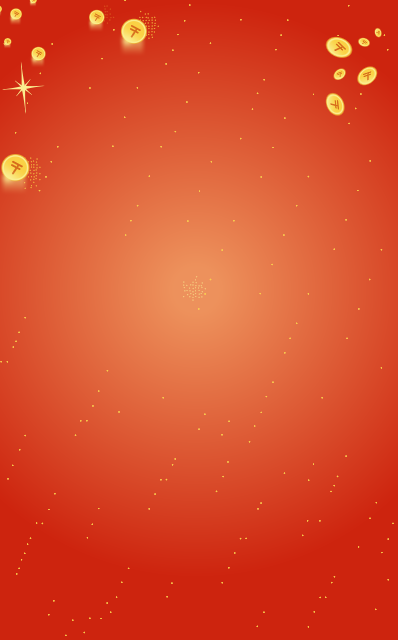
A WebGL 2 fragment shader for this background:

```glsl
#version 300 es
precision highp float;
// Festive red backdrop with a warm radial glow, falling gold coins with
// soft trails, a four-point sparkle and clusters of gold dust.
// Built from distance functions; lengths are fractions of canvas height.

uniform vec2 u_resolution;
out vec4 outColor;

const vec3 RED = vec3(0.805, 0.140, 0.055);
const vec3 PEACH = vec3(0.930, 0.570, 0.360);
const vec3 GOLD = vec3(0.98, 0.82, 0.27);
const vec3 PALE_GOLD = vec3(0.98, 0.93, 0.56);
const vec3 BRONZE = vec3(0.82, 0.36, 0.08);

const float ASPECT = 0.621;            // width of the layout
const vec2 GLOW_CENTER = vec2(0.306, 0.547);
const float GLOW_CORE = 0.035;
const float GLOW_RADIUS = 0.450;
const vec2 STAR_CENTER = vec2(0.0365, 0.863);
const float STAR_TILT = 0.09;
const float DUST_CELL = 0.0046;
const float DUST_DOT = 0.0010;
const float TILTED_SQUASH = 0.72;

// Falling coins: center x, center y, radius
const vec3 FALLING[8] = vec3[8](
  vec3(0.151, 0.973, 0.0120), vec3(0.209, 0.951, 0.0203),
  vec3(0.025, 0.978, 0.0092), vec3(0.060, 0.916, 0.0112),
  vec3(0.012, 0.935, 0.0057), vec3(0.024, 0.738, 0.0220),
  vec3(0.052, 1.000, 0.0055), vec3(-0.003, 0.986, 0.0060));

// Tilted coins: center x, center y, long radius, angle
const vec4 TILTED[6] = vec4[6](
  vec4(0.529, 0.926, 0.0212, -0.4), vec4(0.568, 0.934, 0.0092, -0.3),
  vec4(0.590, 0.949, 0.0072, -1.3), vec4(0.530, 0.884, 0.0105, 0.7),
  vec4(0.573, 0.8815, 0.0172, 0.7), vec4(0.523, 0.837, 0.0185, -1.1));

float hash(vec2 p) {
  return fract(sin(dot(p, vec2(127.1, 311.7))) * 43758.5453);
}

vec2 rotate(vec2 p, float a) {
  float c = cos(a), s = sin(a);
  return vec2(c * p.x + s * p.y, c * p.y - s * p.x);
}

// Edge coverage of a signed distance, one pixel wide
float cover(float d) {
  return clamp(0.5 - d * u_resolution.y, 0.0, 1.0);
}

float segment(vec2 p, vec2 a, vec2 b) {
  vec2 v = b - a;
  return length(p - a - v * clamp(dot(p - a, v) / dot(v, v), 0.0, 1.0));
}

// Coin of radius r: bronze edge, pale rim, gold face, abstract relief
vec3 drawCoin(vec3 color, vec2 p, float r, float squash) {
  vec2 q = vec2(p.x, p.y / squash);
  float d = (length(q) - r) * squash;
  vec3 face = mix(GOLD, PALE_GOLD, smoothstep(-0.2, 1.0, dot(q, vec2(-0.5, -0.7)) / r));
  face = mix(face, PALE_GOLD, cover(abs(d + 0.13 * r) - 0.05 * r));
  vec2 m = rotate(q / r, -0.5);
  float relief = min(segment(m, vec2(-0.35, 0.30), vec2(0.35, 0.30)),
                     segment(m, vec2(-0.30, 0.05), vec2(0.30, 0.05)));
  relief = min(relief, segment(m, vec2(0.10, 0.25), vec2(0.05, -0.45)));
  face = mix(face, BRONZE, 0.85 * cover((relief - 0.07) * r));
  vec3 coin = mix(mix(GOLD, BRONZE, 0.4), face, cover(d + 0.06 * r));
  return mix(color, coin, cover(d));
}

// Pale streak hanging below a falling coin
float trail(vec2 p, float r) {
  float drop = -p.y / r;
  float fade = smoothstep(0.0, 0.8, drop) * (1.0 - smoothstep(0.8, 2.0, drop));
  return fade * (1.0 - smoothstep(0.5, 1.1, abs(p.x + 0.1 * r) / r));
}

// Tapering ray pair along x
float ray(vec2 p, float reach, float halfWidth) {
  float taper = max(1.0 - abs(p.x) / reach, 0.0);
  return cover(abs(p.y) - halfWidth * taper * taper - 0.0003) * smoothstep(0.0, 0.12, taper);
}

// Jittered dots thinning out toward the edge of an ellipse
float dust(vec2 p, vec2 center, vec2 size) {
  vec2 id = floor(p / DUST_CELL);
  vec2 jitter = 0.25 + 0.5 * vec2(hash(id), hash(id + 17.3));
  vec2 dot0 = (id + jitter) * DUST_CELL;
  float keep = 1.0 - smoothstep(0.3, 1.05, length((dot0 - center) / size));
  return step(hash(id + 41.9), keep) * cover(length(p - dot0) - DUST_DOT);
}

void main() {
  vec2 p = gl_FragCoord.xy / u_resolution;
  p.x *= ASPECT;

  // Radial backdrop
  float glow = 1.0 - clamp((length(p - GLOW_CENTER) - GLOW_CORE) / (GLOW_RADIUS - GLOW_CORE), 0.0, 1.0);
  vec3 color = mix(RED, PEACH, glow);

  // Gold dust
  color = mix(color, PALE_GOLD, 0.60 * dust(p, GLOW_CENTER - vec2(0.002, 0.0), vec2(0.024)));
  color = mix(color, GOLD, 0.75 * dust(p, vec2(0.230, 0.960), vec2(0.022, 0.030)));
  color = mix(color, GOLD, 0.75 * dust(p, vec2(0.049, 0.732), vec2(0.020, 0.034)));
  color = mix(color, GOLD, 0.25 * dust(p, vec2(0.164, 0.975), vec2(0.014, 0.018)));

  // Coins
  for (int i = 0; i < 8; i++) {
    vec2 q = p - FALLING[i].xy;
    float r = FALLING[i].z;
    color = mix(color, PALE_GOLD, 0.45 * trail(q, r));
    color = drawCoin(color, q, r, 0.97);
    color = mix(color, PALE_GOLD, 0.7 * exp(-8.0 * dot(q / r + vec2(0.5, 0.7), q / r + vec2(0.5, 0.7))));
  }
  for (int i = 0; i < 6; i++) {
    color = drawCoin(color, rotate(p - TILTED[i].xy, TILTED[i].w), TILTED[i].z, TILTED_SQUASH);
  }

  // Sparkle: long cross plus short diagonals
  vec2 s = rotate(p - STAR_CENTER, STAR_TILT);
  vec2 diagonal = rotate(s, 0.785);
  float star = max(ray(s, 0.034, 0.0026), ray(s.yx, 0.042, 0.0026));
  star = max(star, max(ray(diagonal, 0.018, 0.0018), ray(diagonal.yx, 0.018, 0.0018)));
  color = mix(color, PALE_GOLD, star);

  outColor = vec4(color, 1.0);
}
```
